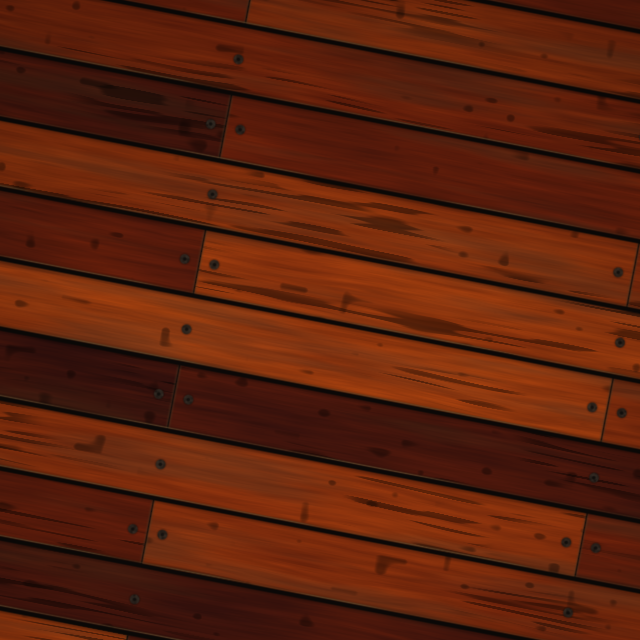
Write a WebGL 2 fragment shader that draws this texture.

```glsl
#version 300 es
precision highp float;
// Draws slanted reddish hardwood deck boards with dark gaps, butt joints and screws.
uniform vec2 u_resolution;
out vec4 fragColor;

const float TILT = 0.19;          // slope of the boards, radians
const float PITCH = 0.1074;       // board width including gap
const float JOIST_STEP = 0.669;   // distance between screw lines
const float JOIST_START = -0.202;
const float GAP_HALF = 0.0033;
const float SCREW_RADIUS = 0.0075;
const float SCREW_INSET = 0.0235; // screw distance from a butt joint

const vec3 MAROON = vec3(0.17, 0.055, 0.045);
const vec3 RED = vec3(0.38, 0.112, 0.038);
const vec3 ORANGE = vec3(0.56, 0.215, 0.05);
const vec3 BROWN = vec3(0.36, 0.19, 0.105);
const vec3 GAP_COLOR = vec3(0.04, 0.03, 0.025);
const vec3 EDGE_COLOR = vec3(0.34, 0.26, 0.16);
const vec3 SCREW_COLOR = vec3(0.14, 0.12, 0.10);

// Wood tone left and right of each row's joint, bottom row first
const vec2 ROW_TONES[12] = vec2[12](
  vec2(0.85, 0.30), vec2(0.20, 0.30), vec2(0.42, 0.74), vec2(0.82, 0.48),
  vec2(0.13, 0.20), vec2(0.92, 0.75), vec2(0.38, 0.86), vec2(0.78, 0.70),
  vec2(0.20, 0.50), vec2(0.58, 0.55), vec2(0.52, 0.72), vec2(0.40, 0.40));

float hash(vec2 p) {
  vec3 q = fract(vec3(p.xyx) * 0.1031);
  q += dot(q, q.yzx + 33.33);
  return fract((q.x + q.y) * q.z);
}

float noise(vec2 p) {
  vec2 i = floor(p), f = fract(p);
  f = f * f * (3.0 - 2.0 * f);
  return mix(mix(hash(i), hash(i + vec2(1, 0)), f.x),
             mix(hash(i + vec2(0, 1)), hash(i + vec2(1, 1)), f.x), f.y);
}

float fbm(vec2 p) {
  float sum = 0.0, weight = 0.5;
  for (int i = 0; i < 4; i++) {
    sum += weight * noise(p);
    p = p * 2.03 + 17.3;
    weight *= 0.5;
  }
  return sum / 0.9375;
}

// Smooth coverage of the inside of a signed distance
float cover(float dist, float blur) {
  return 1.0 - smoothstep(-blur, blur, dist);
}

vec3 woodRamp(float tone) {
  return tone < 0.55 ? mix(MAROON, RED, max(tone, 0.0) / 0.55)
                     : mix(RED, ORANGE, min((tone - 0.55) / 0.4, 1.1));
}

// Grain, stains, cracks and knots of one board; q runs along and across it
vec3 wood(vec2 q, float tone, float seed) {
  vec2 s = q + seed * vec2(7.1, 3.7);
  float bend = 0.012 * noise(s * vec2(5.0, 14.0));
  float grain = fbm(vec2(s.x * 7.0, (s.y + bend) * 140.0));
  float fiber = noise(vec2(s.x * 26.0, s.y * 420.0));
  float stain = fbm(s * vec2(4.0, 13.0));
  vec3 color = woodRamp(tone + 0.32 * (stain - 0.5) + 0.16 * (grain - 0.5));
  float brownness = smoothstep(0.5, 0.8, fbm(s * vec2(2.5, 28.0) + 40.0));
  color = mix(color, BROWN * (0.55 + 0.5 * tone), 0.5 * brownness);
  color *= 0.86 + 0.2 * grain + 0.08 * fiber;
  float crackZone = smoothstep(0.55, 0.75, noise(s * vec2(4.0, 16.0) + 9.0));
  float crack = smoothstep(0.62, 0.76, noise(vec2(s.x * 9.0, (s.y + bend) * 210.0)));
  float knot = smoothstep(0.86, 0.97, noise(s * vec2(30.0, 48.0)));
  return color * (1.0 - 0.38 * crack * crackZone) * (1.0 - 0.35 * knot);
}

void main() {
  vec2 p = gl_FragCoord.xy / u_resolution - 0.5;
  float blur = 0.0007 + 0.7 / min(u_resolution.x, u_resolution.y);
  float c = cos(TILT), s = sin(TILT);
  vec2 q = vec2(c * p.x - s * p.y, s * p.x + c * p.y);

  // Row and board under this point; joints alternate between two joists
  float row = floor(q.y / PITCH);
  float odd = mod(row, 2.0);
  float fromJoint = q.x - JOIST_START - odd * JOIST_STEP;
  float side = step(0.0, fromJoint);
  vec2 tones = ROW_TONES[int(clamp(row + 6.0, 0.0, 11.0))];
  float seed = row + 6.0 + 19.0 * side;
  vec3 color = wood(q, mix(tones.x, tones.y, side), seed);

  // Butt joint: a worn rim around a thin dark seam
  color = mix(color, EDGE_COLOR * 0.8, 0.4 * cover(abs(fromJoint) - 0.003, blur * 1.5));
  color = mix(color, GAP_COLOR, 0.75 * cover(abs(fromJoint) - 0.0011, blur));

  // One screw on a joist, or a pair where boards meet
  float joist = floor((q.x - JOIST_START) / JOIST_STEP + 0.5);
  float along = q.x - JOIST_START - joist * JOIST_STEP;
  float jointed = 1.0 - abs(mod(joist, 2.0) - odd);
  along = mix(along, abs(along) - SCREW_INSET, jointed);
  float across = q.y - (row + 0.5) * PITCH;
  float screw = length(vec2(along, across));
  color *= 1.0 - 0.3 * cover(screw - SCREW_RADIUS - 0.001, 0.003);
  vec3 metal = SCREW_COLOR * (0.75 + 0.6 * noise(q * 260.0));
  color = mix(color, metal, 0.9 * cover(screw - SCREW_RADIUS, blur));
  color = mix(color, GAP_COLOR, 0.7 * cover(screw - 0.0025, blur));

  // Long gaps with soft shade and a patchy grey lip on the upper side
  float fromGap = q.y - floor(q.y / PITCH + 0.5) * PITCH;
  float lipWear = smoothstep(0.25, 0.75, noise(vec2(q.x * 9.0, row * 5.0)));
  color *= 1.0 - 0.35 * cover(abs(fromGap) - 0.006, 0.005);
  float lip = cover(abs(fromGap - GAP_HALF - 0.0012) - 0.0012, blur);
  color = mix(color, EDGE_COLOR, (0.25 + 0.5 * lipWear) * lip);
  color = mix(color, GAP_COLOR, cover(abs(fromGap) - GAP_HALF, blur));

  // Gentle falloff toward the corners and the top
  color *= 1.06 - 0.35 * dot(p, p) - 0.12 * p.y;
  fragColor = vec4(color, 1.0);
}
```
